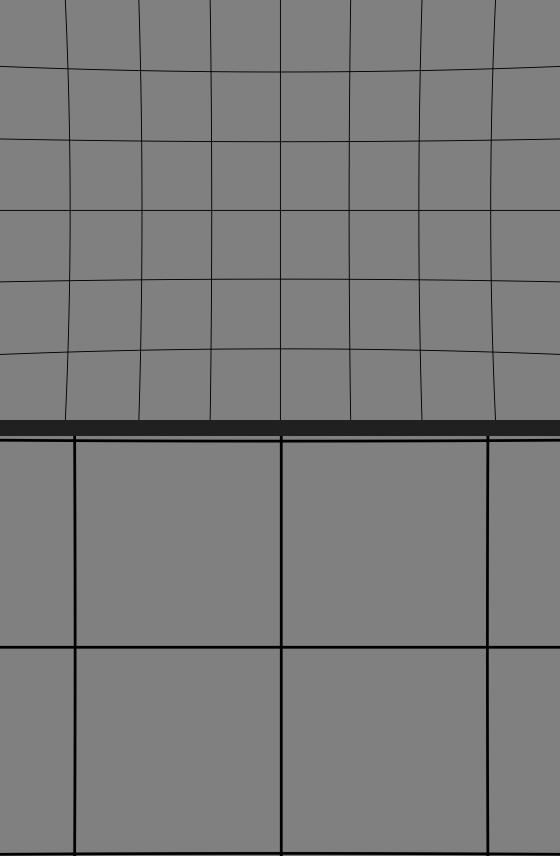
Top: the whole. Bottom: its middle third, enlarged.
This pattern is drawn by a Shadertoy shader. Its source:

```glsl
// Thin black grid on flat grey, bent by a gentle pincushion lens.
// Each point is unwarped by its squared radius, then the distance to the
// nearest grid line is turned into box-filtered pixel coverage.

#define CELL_SIZE 0.1632              // cell width at the centre, in canvas heights
#define LENS_BEND 0.09                // growth of the cells with squared radius
#define LINE_WIDTH 0.0022             // in canvas heights
#define GRID_CENTER vec2(0.001, -0.001) // offset from the canvas middle
#define LAST_LINE vec2(3.0, 2.0)      // outermost line on each side of the centre
#define GROUND_COLOR vec3(0.502)
#define LINE_COLOR vec3(0.0)

// Maps a canvas point to straight grid coordinates, one unit per cell.
vec2 unwarp(vec2 p) {
    return p / (CELL_SIZE * (1.0 + LENS_BEND * dot(p, p)));
}

// Share of a one-pixel box covered by a line, with distances in pixels.
vec2 lineCoverage(vec2 dist, float halfWidth) {
    vec2 upper = min(dist + 0.5, vec2(halfWidth));
    vec2 lower = max(dist - 0.5, vec2(-halfWidth));
    return clamp(upper - lower, 0.0, 1.0);
}

void mainImage(out vec4 fragColor, in vec2 fragCoord) {
    vec2 p = (fragCoord - 0.5 * iResolution.xy) / iResolution.y - GRID_CENTER;
    vec2 grid = unwarp(p);

    // Distance to the nearest line of each family, in pixels
    vec2 nearest = round(clamp(grid, -LAST_LINE, LAST_LINE));
    vec2 dx = dFdx(grid);
    vec2 dy = dFdy(grid);
    vec2 cellsPerPixel = sqrt(dx * dx + dy * dy);
    vec2 dist = abs(grid - nearest) / cellsPerPixel;

    // Merge both line families
    vec2 cover = lineCoverage(dist, 0.5 * LINE_WIDTH * iResolution.y);
    float ink = 1.0 - (1.0 - cover.x) * (1.0 - cover.y);

    fragColor = vec4(mix(GROUND_COLOR, LINE_COLOR, ink), 1.0);
}
```
